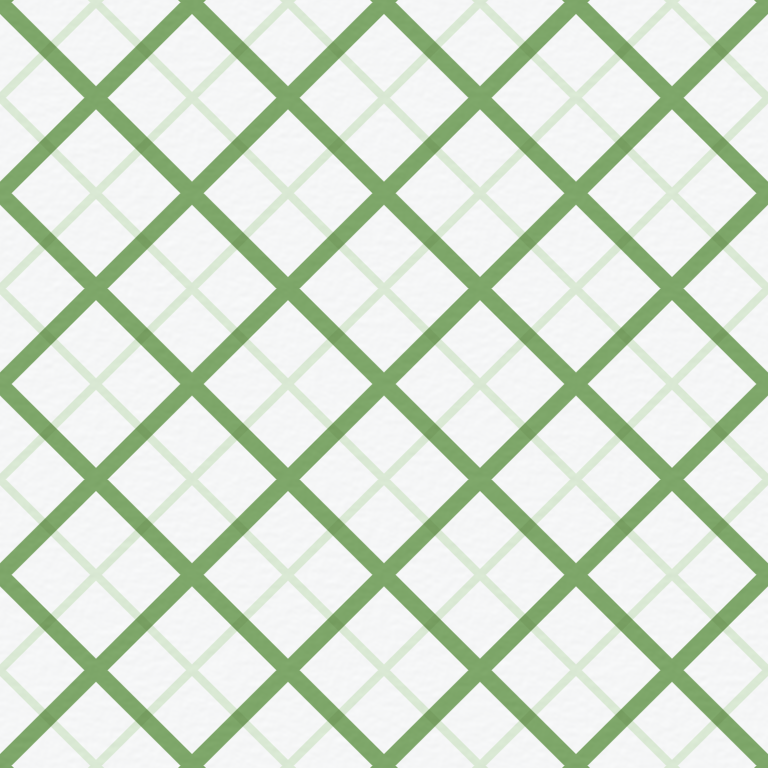
Write a WebGL 1 fragment shader that draws this pattern.

```glsl
precision highp float;
// Diagonal lattice of broad green bands with a pale, thinner lattice offset by
// half a repeat, on embossed paper. Both lattices are distances to the nearest
// integer in rotated coordinates; the paper grain is the slope of value noise.
uniform vec2 u_resolution;

const vec2 REPEATS = vec2(4.0, 4.025);
const float BROAD_HALF_WIDTH = 0.0605;
const float THIN_HALF_WIDTH = 0.0305;
const vec3 PAPER = vec3(0.961, 0.965, 0.967);
const vec3 BROAD_GREEN = vec3(0.492, 0.652, 0.412);
const vec3 PALE_GREEN = vec3(0.853, 0.912, 0.831);
const vec3 OVERLAP_GREEN = vec3(0.463, 0.617, 0.378);

float hash(vec2 cell) {
  vec3 q = fract(vec3(cell.xyx) * 0.1031);
  q += dot(q, q.yzx + 33.33);
  return fract((q.x + q.y) * q.z);
}

float valueNoise(vec2 p) {
  vec2 cell = floor(p);
  vec2 f = fract(p);
  f = f * f * (3.0 - 2.0 * f);
  float low = mix(hash(cell), hash(cell + vec2(1.0, 0.0)), f.x);
  float high = mix(hash(cell + vec2(0.0, 1.0)), hash(cell + vec2(1.0)), f.x);
  return mix(low, high, f.y);
}

// Two octaves of slightly horizontal paper fibre.
float paperHeight(vec2 p) {
  return 0.65 * valueNoise(p * vec2(95.0, 150.0))
       + 0.35 * valueNoise(p * vec2(210.0, 290.0) + 17.0);
}

// Light from the upper left turns the height difference into shading.
float emboss(vec2 p) {
  vec2 stepToLight = vec2(-0.0012, 0.0022);
  return paperHeight(p - stepToLight) - paperHeight(p + stepToLight);
}

// Coverage of lines centred on the integers of both diagonal axes.
float lattice(vec2 diagonal, float halfWidth, float blur) {
  vec2 d = abs(fract(diagonal + 0.5) - 0.5);
  return 1.0 - smoothstep(halfWidth - blur, halfWidth + blur, min(d.x, d.y));
}

void main() {
  vec2 uv = gl_FragCoord.xy / u_resolution;
  vec2 p = (uv - 0.5) * REPEATS;
  vec2 diagonal = vec2(p.x + p.y, p.x - p.y);

  // Edge softness of roughly one pixel, measured along a diagonal axis.
  float blur = 0.75 * length(REPEATS / u_resolution);
  float broad = lattice(diagonal, BROAD_HALF_WIDTH, blur);
  float thin = lattice(diagonal + 0.5, THIN_HALF_WIDTH, blur);

  // The thin lattice is translucent, so it darkens the bands it crosses.
  vec3 ground = mix(PAPER, PALE_GREEN, thin);
  vec3 band = mix(BROAD_GREEN, OVERLAP_GREEN, thin);
  vec3 color = mix(ground, band, broad);

  color += 0.022 * emboss(uv);
  gl_FragColor = vec4(clamp(color, 0.0, 1.0), 1.0);
}
```
